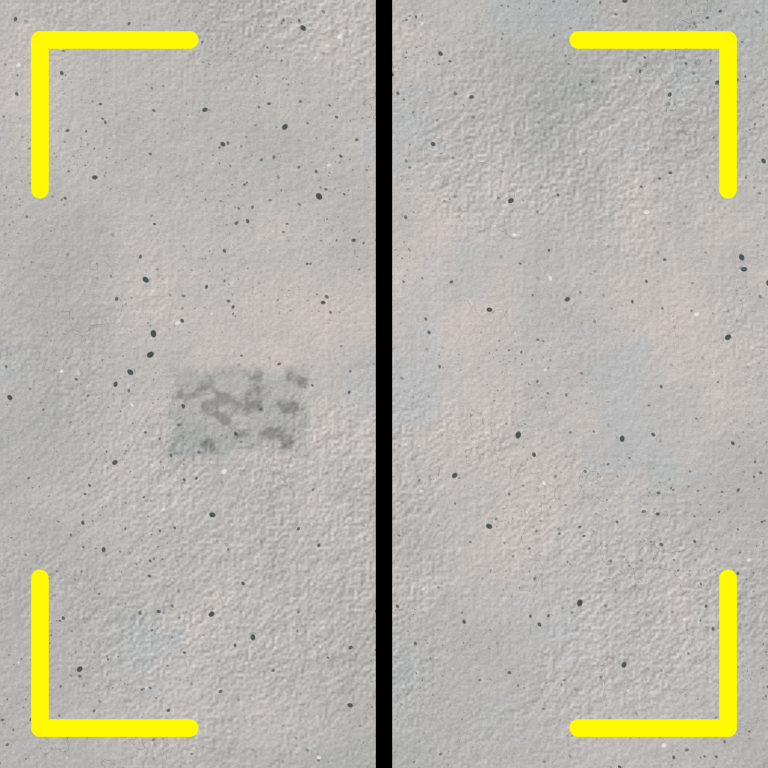
Give the GLSL for this texture, as a Shadertoy shader.

```glsl
// Weathered concrete wall with a black centre bar and four yellow corner brackets.

float hash(vec2 p) {
    return fract(sin(dot(p, vec2(127.1, 311.7))) * 43758.5453);
}

float noise(vec2 p) {
    vec2 i = floor(p), f = fract(p);
    f = f * f * (3.0 - 2.0 * f);
    return mix(mix(hash(i), hash(i + vec2(1, 0)), f.x),
               mix(hash(i + vec2(0, 1)), hash(i + vec2(1, 1)), f.x), f.y);
}

float fbm(vec2 p) {
    float sum = 0.0, amp = 0.5;
    for (int i = 0; i < 5; i++) {
        sum += amp * noise(p);
        p = mat2(1.6, 1.2, -1.2, 1.6) * p + 7.3;
        amp *= 0.5;
    }
    return sum / 0.97;
}

// Plaster height: small lumps plus fine sand
float height(vec2 p) {
    return 0.6 * fbm(p * 75.0) + 0.4 * noise(p * 260.0);
}

// Scattered, slightly stretched spots: one chance per cell
float spots(vec2 p, float cells, float chance, float size, float aa) {
    vec2 g = p * cells, id = floor(g);
    float cover = 0.0;
    for (int y = -1; y <= 1; y++)
    for (int x = -1; x <= 1; x++) {
        vec2 c = id + vec2(x, y);
        vec2 d = (g - c - vec2(hash(c + 3.1), hash(c + 8.7))) / cells;
        float angle = 6.283 * hash(c + 5.3), r = hash(c + 19.2);
        d = mat2(cos(angle), sin(angle), -sin(angle), cos(angle)) * d;
        d.x *= 0.75;
        float radius = size * mix(0.35, 1.0, r * r * r);
        float spot = 1.0 - smoothstep(-aa, aa, length(d) - radius);
        cover = max(cover, spot * step(hash(c + 41.9), chance) * mix(0.5, 1.0, r));
    }
    return cover;
}

float segment(vec2 p, vec2 a, vec2 b) {
    vec2 d = b - a;
    return length(p - a - d * clamp(dot(p - a, d) / dot(d, d), 0.0, 1.0));
}

vec3 concrete(vec2 p, float aa) {
    // Broad stains, from warm pale to cool grey
    float cloud = fbm(p * vec2(4.0, 3.4) + 2.0);
    float mottle = fbm(p * 17.0 + 31.0);
    float stain = 0.5 + 1.15 * (cloud - 0.5) + 0.65 * (mottle - 0.5);
    stain += 0.16 * exp(-pow((p.y - 0.655 - 0.02 * cloud) / 0.014, 2.0)) * noise(p * vec2(5, 2));
    stain += 0.12 * smoothstep(0.62, 1.0, p.y) - 0.04;
    vec3 col = mix(vec3(0.785, 0.757, 0.742), vec3(0.665, 0.672, 0.662), clamp(stain, 0.0, 1.0));

    // Bluish washed areas
    float wash = smoothstep(0.56, 0.76, fbm(p * 6.0 + 57.0));
    col = mix(col, vec3(0.70, 0.72, 0.735), 0.5 * wash);

    // Darker rough rectangular repair
    vec2 q = abs(p - vec2(0.311, 0.466)) - vec2(0.088, 0.054);
    float edge = max(q.x, q.y) + 0.02 * (fbm(p * 45.0) - 0.5);
    float repair = 1.0 - smoothstep(-0.008, 0.006, edge);
    float scuff = smoothstep(0.45, 0.72, fbm(p * vec2(48, 62) + 11.0));
    col -= repair * (vec3(0.058, 0.043, 0.043) + 0.13 * scuff);

    // Light from the upper left over the grain
    float rough = mix(0.16, 0.40, smoothstep(0.42, 0.72, fbm(p * 5.0 + 83.0)));
    float relief = height(p + vec2(-0.0013, 0.0013)) - height(p + vec2(0.0013, -0.0013));
    col -= rough * relief * 0.75;
    col += 0.035 * (hash(floor(p * 512.0)) - 0.5);

    // Faint hairline cracks in a few areas
    float line = abs(fbm(p * 11.0 + 140.0) - 0.5);
    float crack = (1.0 - smoothstep(0.0, 0.007, line)) * smoothstep(0.55, 0.7, noise(p * 8.0 + 21.0));
    col -= 0.08 * crack;

    // Dark pits, pinholes and pale chips
    float gather = 0.4 + 0.9 * smoothstep(0.35, 0.65, fbm(p * 6.0 + 201.0));
    col = mix(col, vec3(0.22, 0.25, 0.25), 0.85 * spots(p, 26.0, 0.28, 0.0036, aa));
    col = mix(col, vec3(0.33, 0.36, 0.35), min(0.75 * gather, 0.85) * spots(p + 4.0, 62.0, 0.26, 0.0022, aa));
    col = mix(col, vec3(0.40, 0.43, 0.42), 0.55 * gather * spots(p + 9.0, 120.0, 0.18, 0.0013, aa));
    col = mix(col, vec3(0.92, 0.92, 0.91), 0.85 * spots(p + 15.0, 30.0, 0.09, 0.0030, aa));
    return col;
}

void mainImage(out vec4 fragColor, in vec2 fragCoord) {
    vec2 uv = fragCoord / iResolution.xy;
    float aa = 0.75 / iResolution.y;
    vec3 col = concrete(uv, aa);

    // Centre bar
    float bar = abs(uv.x - 0.5) - 0.0106;
    col = mix(col, vec3(0.0), 1.0 - smoothstep(-aa, aa, bar));

    // Rounded brackets, mirrored into all four corners
    vec2 m = abs(uv - 0.5), corner = vec2(0.448);
    float bracket = min(segment(m, corner, vec2(0.253, 0.448)),
                        segment(m, corner, vec2(0.448, 0.253))) - 0.0115;
    col = mix(col, vec3(1.0, 0.98, 0.0), 1.0 - smoothstep(-aa, aa, bracket));

    fragColor = vec4(clamp(col, 0.0, 1.0), 1.0);
}
```
